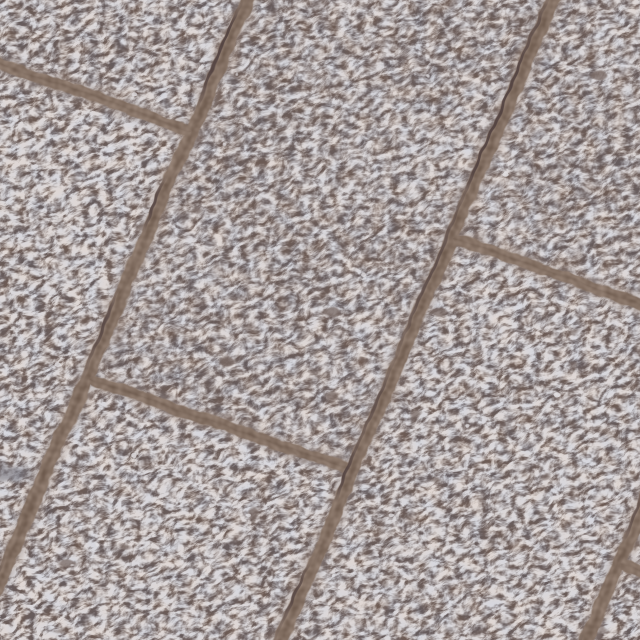
A three.js fragment shader for this texture:

```glsl
// Speckled granite paving in slanted running bond, with sandy brown joints.
// Skewed axes give the slab layout; layered gradient noise gives the mineral
// grains, stains and uneven joint edges, and a hash varies each slab.
varying vec2 vUv;

float hash(vec2 p) {
  vec3 q = fract(vec3(p.xyx) * 0.1031);
  q += dot(q, q.yzx + 33.33);
  return fract((q.x + q.y) * q.z);
}

float corner(vec2 cell, vec2 offset) {
  float angle = 6.2832 * hash(cell);
  return dot(vec2(cos(angle), sin(angle)), offset);
}

// Gradient noise, centred on zero
float noise(vec2 p) {
  vec2 i = floor(p), f = fract(p);
  vec2 w = f * f * f * (f * (f * 6.0 - 15.0) + 10.0);
  vec2 x = vec2(1.0, 0.0);
  return mix(mix(corner(i, f), corner(i + x, f - x), w.x),
             mix(corner(i + x.yx, f - x.yx), corner(i + 1.0, f - 1.0), w.x), w.y);
}

// Signed distance from x to the nearest multiple of the period
float nearest(float x, float period) {
  return x - period * floor(x / period + 0.5);
}

vec3 granite(vec2 p, vec2 slab) {
  float tone = hash(slab + 17.0) - 0.5;
  float corners = smoothstep(0.2, 0.04, length(p - vec2(1.0, 0.0)))
                + smoothstep(0.17, 0.05, length(p));

  // Short, bent grains, wider than tall
  vec2 q = p + 0.006 * vec2(noise(p * 38.0), noise(p * 38.0 + 71.0));
  q.y -= 0.25 * q.x;
  vec2 g = q * vec2(72.0, 108.0) + slab * 13.0 + 200.0;
  float grain = noise(g) + 0.55 * noise(g * 1.9 + 40.0)
              + 0.25 * noise(g * 3.9 + 9.0) + 0.25 * noise(g * 0.35 + 80.0);
  float level = 0.56 + 0.09 * tone + grain * (1.0 + 0.25 * tone + 0.25 * corners);
  level += 0.12 * noise(p * 6.0 + 5.0);
  vec3 stone = mix(vec3(0.41, 0.355, 0.345), vec3(0.86, 0.845, 0.85),
                   smoothstep(-0.08, 1.08, level));

  // Warm and cool mineral tints
  stone += vec3(0.018, 0.0, -0.02) * noise(p * 45.0 + 90.0) * 2.0;

  // Sparse brown inclusions and small white chips
  float spot = smoothstep(0.42, 0.58, noise(p * vec2(24.0, 38.0) + 31.0));
  stone = mix(stone, vec3(0.47, 0.41, 0.39), 0.75 * spot);
  float chip = smoothstep(0.5, 0.6, noise(p * vec2(50.0, 64.0) + 150.0));
  stone = mix(stone, vec3(0.89, 0.88, 0.89), 0.8 * chip);

  // Blue-grey stain near the left edge
  float stain = length((p - vec2(0.018, 0.26)) * vec2(1.0, 2.4)) + 0.012 * noise(p * 50.0);
  return mix(stone, vec3(0.47, 0.47, 0.51), 0.6 * smoothstep(0.045, 0.015, stain));
}

void main() {
  vec2 p = vUv;
  vec2 bent = p + 0.005 * vec2(noise(p * 9.0 + 3.0), noise(p * 9.0 + 60.0))
                + 0.003 * vec2(noise(p * 42.0), noise(p * 42.0 + 25.0));

  // Slab layout: long joints lean right, cross joints shift in alternate columns
  float across = bent.x - 0.425 * bent.y + 0.039;
  float column = floor(across / 0.477);
  float along = bent.y + 0.35 * bent.x - 0.458
              - 0.43 * mod(column, 2.0) + 0.012 * sin(1.5708 * column);
  vec2 slab = vec2(column, floor(along / 0.86));
  float side = nearest(across, 0.477) / 1.087;
  float cross = nearest(along, 0.86) / 1.06;
  float edge = min(abs(side) - 0.0105, abs(cross) - 0.0088)
             + 0.0025 * noise(p * 75.0 + 11.0);

  vec3 color = granite(p, slab);

  // Worn slab rims: a pale arris fading into dusty stone
  color = mix(color, vec3(0.62, 0.56, 0.53), 0.35 * smoothstep(0.014, 0.0, edge));

  // Sandy joint, a little darker down its middle
  float sand = noise(p * 110.0) + 0.6 * noise(p * 40.0 + 7.0);
  vec3 joint = vec3(0.535, 0.46, 0.41) + 0.075 * sand;
  joint -= 0.05 * smoothstep(-0.004, -0.010, edge);
  color = mix(color, joint, smoothstep(0.002, -0.002, edge));

  // Broken shadow line along the left of the long joints
  float gap = smoothstep(0.0036, 0.001, abs(side + 0.0078 + 0.002 * noise(p * 60.0)));
  float broken = smoothstep(-0.1, 0.3, noise(p * 7.0 + 44.0))
               + 0.8 * smoothstep(0.22, 0.0, length(p - vec2(0.69, 0.57)));
  color = mix(color, vec3(0.29, 0.23, 0.23), 0.8 * gap * min(broken, 1.0));

  gl_FragColor = vec4(color, 1.0);
}
```
